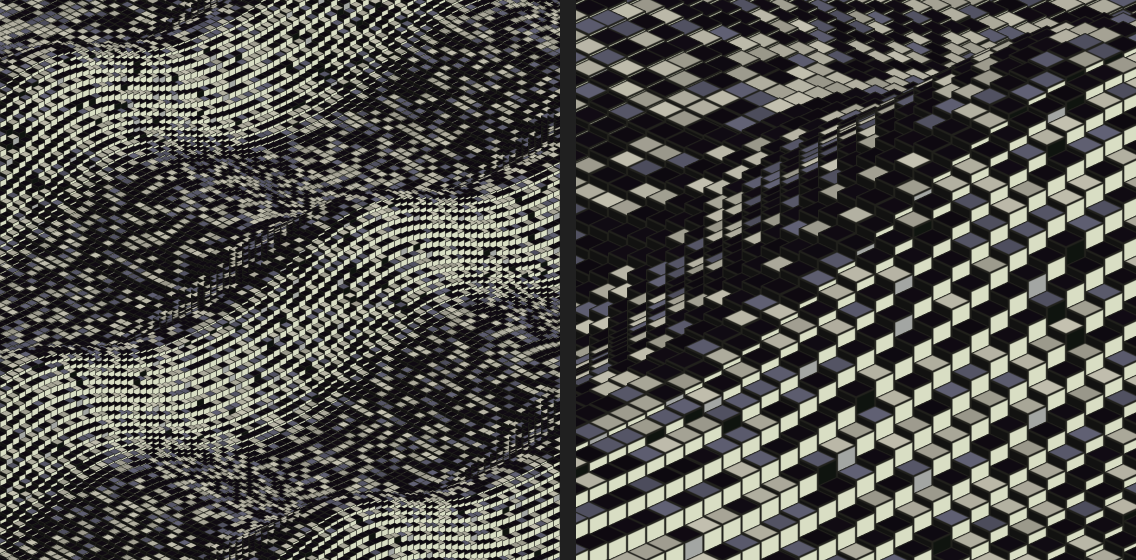
Left: the whole. Right: its middle third, enlarged.
Give the GLSL for this background, as a Shadertoy shader.

```glsl
const vec2 TILE = vec2(0.01136, 0.00525); // half width and half height of a column top
const vec2 PERIOD = vec2(50.0, 53.0);     // columns per wave on each ground axis
const vec2 CREST = vec2(0.117, 0.085);    // ridge height on each ground axis

float hash(vec2 p) {
    vec3 q = fract(vec3(p.xyx) * vec3(0.1031, 0.1030, 0.0973));
    q += dot(q, q.yzx + 33.33);
    return fract((q.x + q.y) * q.z);
}

// Narrow ridges on one axis, broad swells on the other, and a gently falling plain
float terrain(vec2 cell) {
    vec2 phase = 6.28318 * cell / PERIOD;
    vec2 ridge = pow(0.5 + 0.5 * cos(phase), vec2(3.0, 1.4));
    return dot(CREST, ridge) + 0.009 * sin(phase.x);
}

vec3 topColor(vec2 cell) {
    float pick = hash(cell + 300.0);
    float tone = 0.85 + 0.25 * hash(cell + 517.0);
    if (pick < 0.50) return vec3(0.06, 0.04, 0.07) * tone;
    if (pick < 0.67) return vec3(0.35, 0.35, 0.42) * tone;
    return vec3(0.70, 0.69, 0.63) * tone;
}

vec3 rightColor(vec2 cell) {
    float pick = hash(cell + 811.0);
    if (pick < 0.04) return vec3(0.06, 0.08, 0.06);
    if (pick < 0.08) return vec3(0.64, 0.65, 0.64);
    return vec3(0.85, 0.87, 0.77);
}

vec3 columns(vec2 p) {
    float strip = floor(p.x / TILE.x);
    float front = ceil((CREST.x + CREST.y + 0.01 - p.y) / TILE.y) + 1.0;
    vec3 seam = vec3(0.13, 0.13, 0.11);

    // Walk from the nearest row to the farthest; the first column hit is visible
    for (int k = 0; k < 54; k++) {
        float row = front - float(k);
        float side = strip + mod(row - strip, 2.0);
        vec2 cell = 0.5 * vec2(row + side, row - side);
        float u = p.x / TILE.x - side;
        float v = (p.y + row * TILE.y - terrain(cell)) / TILE.y;
        float rim = 1.0 - abs(u);
        if (v > rim) continue;

        // Top rhombus, otherwise one of the two walls below it
        bool isTop = v > -rim;
        float edge = isTop ? (rim - abs(v)) * TILE.y * 0.9
                           : min(min(abs(u), rim) * TILE.x, (-rim - v) * TILE.y * 0.9);
        vec3 wall = u > 0.0 ? rightColor(cell) : vec3(0.07, 0.07, 0.065);
        vec3 face = isTop ? topColor(cell) : wall;
        return mix(seam, face, smoothstep(0.0002, 0.001, edge));
    }
    return seam;
}

void mainImage(out vec4 fragColor, in vec2 fragCoord) {
    // Average a 3 x 3 grid of samples for smooth edges
    vec3 color = vec3(0.0);
    for (int y = -1; y <= 1; y++)
        for (int x = -1; x <= 1; x++) {
            vec2 p = (fragCoord + vec2(x, y) / 3.0) / iResolution.y;
            color += columns(p - vec2(0.625, 0.435)) / 9.0;
        }
    fragColor = vec4(color, 1.0);
}
```
